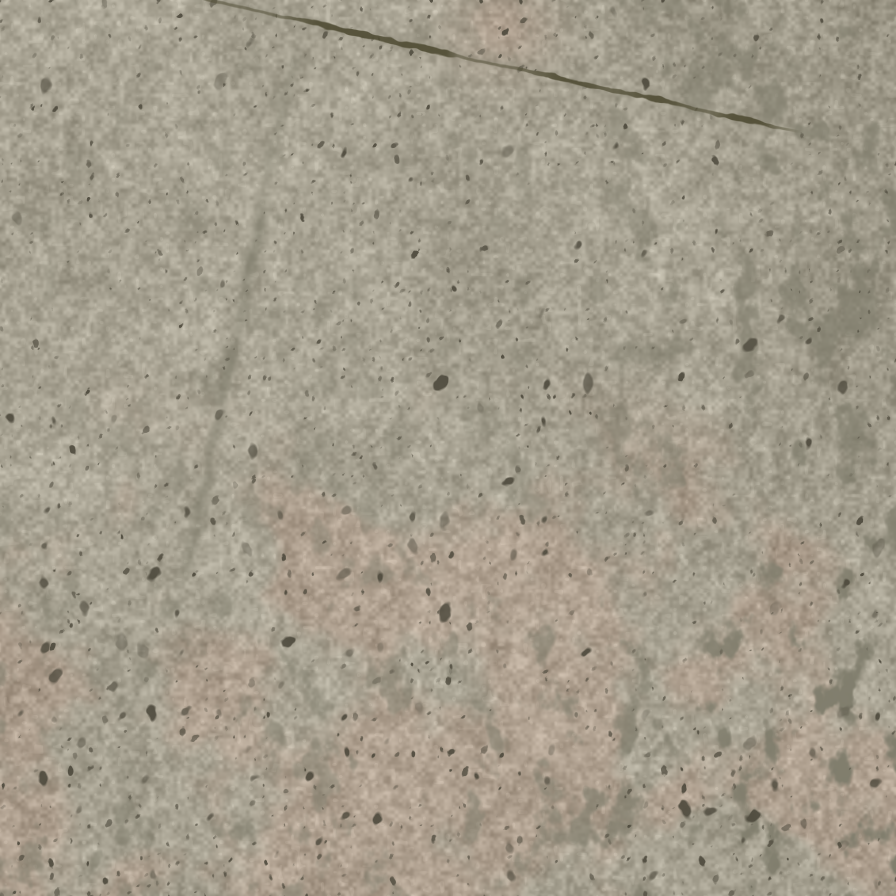
A WebGL 1 fragment shader for this texture:

```glsl
precision highp float;
// Weathered concrete wall: fine grain, scattered pits, pink stains, a crack and a faint seam.
uniform vec2 u_resolution;

const vec3 CONCRETE = vec3(0.652, 0.632, 0.569);
const vec3 PINK = vec3(0.690, 0.618, 0.552);
const vec3 SMUDGE = vec3(0.500, 0.490, 0.425);
const vec3 PIT = vec3(0.300, 0.285, 0.235);
const vec3 CRACK = vec3(0.310, 0.295, 0.200);
const vec2 CRACK_START = vec2(0.234, 1.0);
const vec2 CRACK_END = vec2(0.885, 0.854);
const vec2 SEAM_TOP = vec2(0.335, 0.97);
const vec2 SEAM_BOTTOM = vec2(0.190, 0.28);
const float GRAIN = 0.105;
const float STREAKS = 0.035;

float hash(vec2 p) {
  vec3 q = fract(p.xyx * 0.1031);
  q += dot(q, q.yzx + 33.33);
  return fract((q.x + q.y) * q.z);
}

float noise(vec2 p) {
  vec2 i = floor(p), f = fract(p);
  f = f * f * (3.0 - 2.0 * f);
  return mix(mix(hash(i), hash(i + vec2(1.0, 0.0)), f.x),
             mix(hash(i + vec2(0.0, 1.0)), hash(i + vec2(1.0)), f.x), f.y);
}

float fbm(vec2 p) {
  float sum = 0.0, weight = 0.533;
  for (int i = 0; i < 4; i++) {
    sum += weight * noise(p);
    p = mat2(1.6, 1.2, -1.2, 1.6) * p + 17.3;
    weight *= 0.5;
  }
  return sum;
}

// x: position along the segment from 0 to 1, y: signed distance to its line
vec2 alongLine(vec2 p, vec2 a, vec2 b) {
  vec2 d = b - a;
  vec2 n = normalize(vec2(-d.y, d.x));
  return vec2(dot(p - a, d) / dot(d, d), dot(p - a, n));
}

// Pits are commoner low on the wall, in clusters and beside the seam
float pitDensity(vec2 p) {
  float seam = alongLine(p, SEAM_TOP, SEAM_BOTTOM).y;
  float low = 1.0 - smoothstep(0.1, 0.75, p.y);
  float cluster = smoothstep(0.3, 0.7, fbm(p * 9.0 + 40.0));
  return (0.22 + 0.5 * low) * (0.3 + 1.2 * cluster) + 0.3 * exp(-seam * seam * 4000.0);
}

// One irregular pit at most per cell; returns its darkness
float pits(vec2 p, float cells, float chance, float pixel) {
  vec2 q = p * cells + cells;
  vec2 id = floor(q);
  vec2 center = id + 0.3 + 0.4 * vec2(hash(id + 3.1), hash(id + 7.7));
  float present = step(hash(id + 11.3), chance * pitDensity(center / cells - 1.0));
  float angle = 1.2 + 1.6 * (hash(id + 19.9) - 0.5);
  vec2 axis = vec2(cos(angle), sin(angle));
  vec2 d = q - center;
  d = vec2(dot(d, axis) * 0.75, dot(d, vec2(-axis.y, axis.x)) * 1.25);
  float size = hash(id + 23.7);
  float radius = mix(0.07, 0.21, size * size);
  float edge = length(d) + 0.10 * (noise(q * 7.0) - 0.5);
  float soft = max(0.05, pixel * cells);
  float strength = mix(0.3, 1.15, hash(id + 31.3));
  return present * strength * (1.0 - smoothstep(radius - soft, radius + soft, edge));
}

void main() {
  vec2 p = gl_FragCoord.xy / u_resolution;
  float pixel = 1.0 / u_resolution.y;
  vec2 seam = alongLine(p, SEAM_TOP, SEAM_BOTTOM);
  vec2 crack = alongLine(p, CRACK_START, CRACK_END);
  float low = 1.0 - smoothstep(0.2, 0.6, p.y);

  // Pink stains, mostly on the lower half
  vec2 topStain = (p - vec2(0.56, 0.97)) * vec2(18.0, 20.0);
  float stain = smoothstep(0.46, 0.66, fbm(p * 8.0 + 5.0) + 0.06 * low) * smoothstep(0.62, 0.40, p.y);
  stain = max(stain, exp(-dot(topStain, topStain)));
  vec3 color = mix(CONCRETE, PINK, 0.75 * stain);

  // Grain, mottling and streaks that run with the seam
  float tone = GRAIN * (noise(p * 235.0) - 0.5);
  tone += GRAIN * (noise(p * 118.0 + 9.0) - 0.5);
  tone += 0.07 * (fbm(p * 38.0) - 0.5) + 0.08 * (fbm(p * 4.0 + 21.0) - 0.5);
  tone += STREAKS * (noise(vec2(seam.x * 9.0, seam.y * 80.0)) - 0.5);
  tone += 0.04 * smoothstep(0.76, 0.92, noise(p * 150.0 + 60.0));
  tone -= 0.025 * smoothstep(0.55, 1.0, p.x) * smoothstep(0.2, 0.6, p.y);
  color += tone;

  // Soft dark smudges, stronger to the right and below
  float region = 0.3 + 0.5 * smoothstep(0.5, 0.95, p.x) + 0.35 * low;
  float smudge = smoothstep(0.56, 0.74, fbm(p * vec2(36.0, 28.0) + 70.0));
  color = mix(color, SMUDGE, 0.85 * region * smudge);

  // Faint broken seam
  float seamSpan = smoothstep(0.0, 0.05, seam.x) * smoothstep(1.05, 0.8, seam.x);
  float seamBand = exp(-pow(abs(seam.y + 0.006 * (noise(p * 30.0) - 0.5)) / 0.007, 2.0));
  color = mix(color, SMUDGE, seamSpan * seamBand * (0.15 + 0.55 * noise(p * 24.0 + 3.0)));

  // Pits in three sizes
  float pit = pits(p, 27.0, 0.32, pixel);
  pit = max(pit, pits(p + 0.37, 50.0, 0.60, pixel));
  pit = max(pit, 0.75 * pits(p + 0.71, 92.0, 0.65, pixel));
  color = mix(color, PIT, min(pit, 1.0) * 0.9);

  // Crack of uneven width with a soft shadow
  float wobble = crack.y + 0.004 * (fbm(p * 45.0) - 0.5);
  float crackSpan = smoothstep(-0.05, 0.0, crack.x) * smoothstep(1.02, 0.98, crack.x);
  float wide = smoothstep(0.45, 0.75, noise(vec2(crack.x * 13.0, 4.0)));
  float width = 0.0011 + 0.0032 * wide * noise(p * 110.0);
  float line = 1.0 - smoothstep(width - pixel * 0.5, width + max(0.0015, pixel), abs(wobble));
  color = mix(color, SMUDGE, crackSpan * 0.35 * exp(-abs(wobble) / 0.006));
  color = mix(color, CRACK, crackSpan * line * (0.5 + 0.4 * wide));

  gl_FragColor = vec4(clamp(color, 0.0, 1.0), 1.0);
}
```
